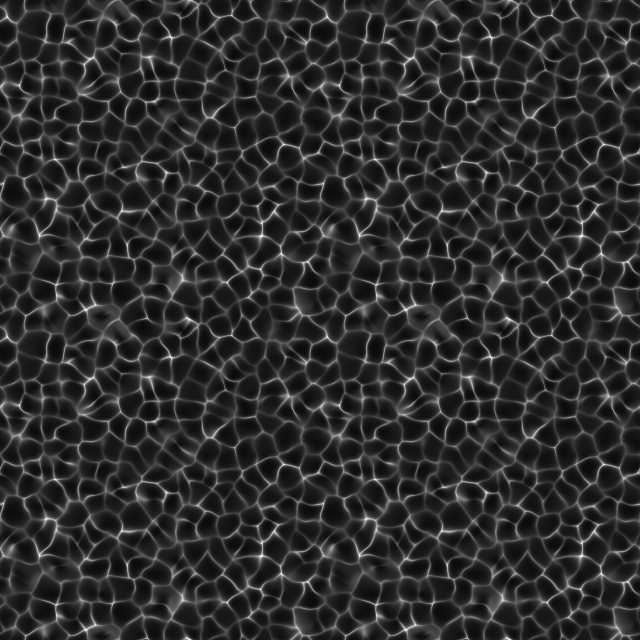
Give the GLSL for this texture, as a Shadertoy shader.

```glsl
// Web of pale light filaments around dark rounded cells, like caustics.
// Every bisector of a warped, wrapping Voronoi lattice adds a glow;
// wrapping gradient noise makes some filaments crisp and others veiled.

#define REPEATS 2.0      // tiles across the canvas
#define CELLS 16.0       // cells across one tile (even)
#define JITTER 1.0       // irregularity of the cell seeds
#define WARP 0.36        // bending of the filaments
#define CORE 0.038       // filament width in cells
#define FALLOFF 2.8      // decay of the glow into the cells
#define GAIN 0.92        // filament brightness
#define KNOT 1.6         // higher values dim the filament junctions
#define CRISP_BLUR 0.016
#define VEIL_BLUR 0.11
#define CRISP_BASE 0.045 // cell brightness between crisp filaments
#define VEIL_BASE 0.09   // cell brightness between veiled filaments

vec2 hash2(vec2 p, float seed) {
    vec3 q = fract(vec3(p.xyx + seed) * vec3(0.1031, 0.1030, 0.0973));
    q += dot(q, q.yzx + 33.33);
    return fract((q.xx + q.yz) * q.zy);
}

vec2 gradientAt(vec2 corner, float period, float seed) {
    float angle = 6.28318 * hash2(mod(corner, period), seed).x;
    return vec2(cos(angle), sin(angle));
}

// Gradient noise that wraps after a whole number of lattice steps
float wrapNoise(vec2 p, float period, float seed) {
    vec2 i = floor(p), f = p - i;
    vec2 u = f * f * f * (f * (f * 6.0 - 15.0) + 10.0);
    vec2 e = vec2(1.0, 0.0);
    float a = dot(gradientAt(i, period, seed), f);
    float b = dot(gradientAt(i + e.xy, period, seed), f - e.xy);
    float c = dot(gradientAt(i + e.yx, period, seed), f - e.yx);
    float d = dot(gradientAt(i + e.xx, period, seed), f - e.xx);
    return mix(mix(a, b, u.x), mix(c, d, u.x), u.y);
}

// Combined glow of all bisectors next to the nearest seed
float filaments(vec2 p, float blur) {
    float dist[25];
    float nearest = 9.0;
    int nearestIndex = 0;
    vec2 home = floor(p);
    for (int k = 0; k < 25; k++) {
        vec2 cell = home + vec2(k % 5 - 2, k / 5 - 2);
        vec2 offset = 0.5 + JITTER * (hash2(mod(cell, CELLS), 7.0) - 0.5);
        dist[k] = length(cell + offset - p);
        if (dist[k] < nearest) {
            nearest = dist[k];
            nearestIndex = k;
        }
    }
    float glow = 0.0;
    for (int k = 0; k < 25; k++) {
        if (k == nearestIndex) continue;
        float x = length(vec2(dist[k] - nearest, blur));
        glow += pow(CORE / (x + CORE) * exp(-FALLOFF * x), KNOT);
    }
    // Edges between crowded seeds fade out
    return pow(glow, 1.0 / KNOT) * smoothstep(0.0, 0.5, nearest);
}

float causticLight(vec2 uv) {
    vec2 p = uv * REPEATS * CELLS;
    float patches = wrapNoise(p, CELLS, 41.0) + 0.4 * wrapNoise(p * 0.5, CELLS * 0.5, 53.0);
    float veil = smoothstep(-0.5, 0.55, patches);
    vec2 bend = vec2(wrapNoise(p, CELLS, 13.0), wrapNoise(p, CELLS, 29.0));
    float glow = filaments(p + WARP * bend, mix(CRISP_BLUR, VEIL_BLUR, veil));
    float strength = GAIN * mix(1.2, 0.65, veil);
    return mix(CRISP_BASE, VEIL_BASE, veil) + strength * glow;
}

void mainImage(out vec4 fragColor, in vec2 fragCoord) {
    // Four samples per pixel smooth the thin filaments
    float light = 0.0;
    for (int s = 0; s < 4; s++) {
        vec2 shift = vec2(s % 2, s / 2) * 0.5 - 0.25;
        light += 0.25 * min(causticLight((fragCoord + shift) / iResolution.xy), 1.0);
    }
    fragColor = vec4(vec3(light), 1.0);
}
```
